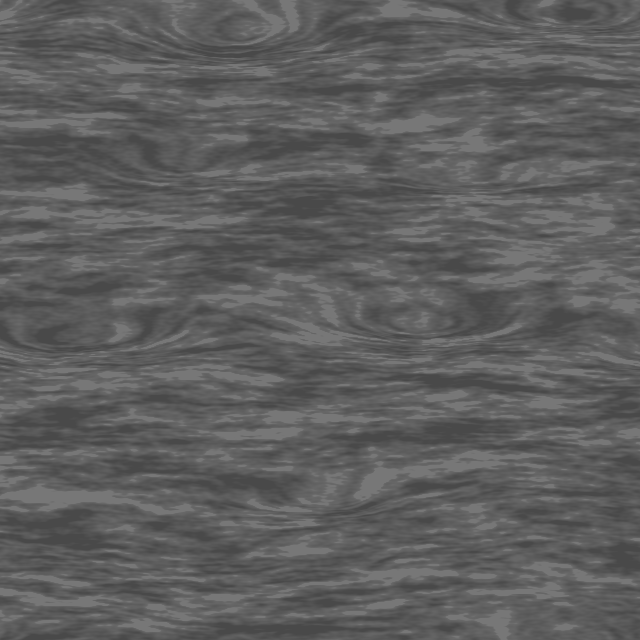
Reproduce this texture procedurally as a WebGL 1 fragment shader.

```glsl
precision highp float;
// Grey weathered wood: fine horizontal grain bending around elongated knots.

uniform vec2 u_resolution;

// Tones
const float DARK_FLOOR = 0.285;
const float MID_TONE = 0.364;
const float PALE_TONE = 0.465;
const float TONE_CONTRAST = 0.045;   // brightness change per unit of grain
const vec2 PALE_RANGE = vec2(0.92, 1.32); // grain level where pale patches set in

// Grain frequencies, along and across the fibres
const vec2 BROAD_FREQ = vec2(2.6, 20.0);
const vec2 STREAK_FREQ = vec2(8.0, 58.0);
const vec2 FIBRE_FREQ = vec2(26.0, 130.0);
const vec3 GRAIN_WEIGHTS = vec3(2.4, 2.4, 2.0);

// Knots
const int KNOT_COUNT = 7;
const vec2 FIRST_KNOT = vec2(0.66, 0.495);
const vec2 KNOT_STEP = vec2(0.618, 0.2427);
const vec2 KNOT_SIZE = vec2(0.15, 0.036);
const float KNOT_LIFT = 0.072;

const float TAU = 6.2832;

float hash(vec2 cell) {
    vec3 q = fract(cell.xyx * vec3(0.1031, 0.1030, 0.0973));
    q += dot(q, q.yzx + 33.33);
    return fract((q.x + q.y) * q.z);
}

float cornerSlope(vec2 cell, vec2 offset) {
    float angle = TAU * hash(cell);
    return dot(vec2(cos(angle), sin(angle)), offset);
}

float gradientNoise(vec2 p) {
    vec2 cell = floor(p);
    vec2 f = p - cell;
    vec2 w = f * f * f * (f * (f * 6.0 - 15.0) + 10.0);
    vec2 e = vec2(1.0, 0.0);
    float low = mix(cornerSlope(cell, f), cornerSlope(cell + e, f - e), w.x);
    float high = mix(cornerSlope(cell + e.yx, f - e.yx),
                     cornerSlope(cell + e.xx, f - e.xx), w.x);
    return mix(low, high, w.y);
}

float fbm(vec2 p) {
    float sum = 0.0;
    float amplitude = 1.0;
    for (int i = 0; i < 3; i++) {
        sum += amplitude * gradientNoise(p);
        p = p * 2.03 + vec2(17.3, 9.7);
        amplitude *= 0.58;
    }
    return sum;
}

// Bumps in the fibre height; strong ones close the fibres into loops
float knotLift(vec2 p) {
    float lift = 0.0;
    for (int i = 0; i < KNOT_COUNT; i++) {
        float n = float(i);
        float strength = mix(1.0, 0.5, mod(n, 2.0));
        vec2 centre = fract(FIRST_KNOT + n * KNOT_STEP);
        vec2 d = fract(p - centre + 0.5) - 0.5;
        d /= KNOT_SIZE * sqrt(strength);
        lift += KNOT_LIFT * strength * exp(-dot(d, d));
    }
    return lift;
}

// Position along and across the bent fibres
vec2 fibreCoords(vec2 p) {
    float sway = 0.030 * gradientNoise(p * vec2(2.2, 6.0) + 3.7);
    float ripple = 0.009 * gradientNoise(p * vec2(7.0, 19.0) + 21.3);
    float fray = 0.0016 * gradientNoise(p * vec2(42.0, 90.0) + 50.1);
    vec2 bent = p + vec2(0.0, sway + ripple + fray);
    float slip = 0.03 * gradientNoise(p * vec2(6.0, 17.0) + 71.9);
    return vec2(p.x + slip, bent.y + knotLift(bent));
}

void main() {
    vec2 p = gl_FragCoord.xy / min(u_resolution.x, u_resolution.y);
    vec2 fibre = fibreCoords(p);

    // Layered grain, roughly zero mean and unit spread
    vec3 layers = vec3(fbm(fibre * BROAD_FREQ + 5.3),
                       fbm(fibre * STREAK_FREQ + 31.7),
                       gradientNoise(fibre * FIBRE_FREQ + 77.1));
    float grain = dot(layers, GRAIN_WEIGHTS);
    grain += 0.9 * gradientNoise(p * vec2(75.0, 220.0) + 13.9);

    // Soft tones with flat, ragged pale patches
    float tone = max(MID_TONE + TONE_CONTRAST * grain, DARK_FLOOR);
    float pale = smoothstep(PALE_RANGE.x, PALE_RANGE.y, grain);
    tone = mix(min(tone, PALE_TONE), PALE_TONE, pale);

    gl_FragColor = vec4(vec3(tone), 1.0);
}
```
